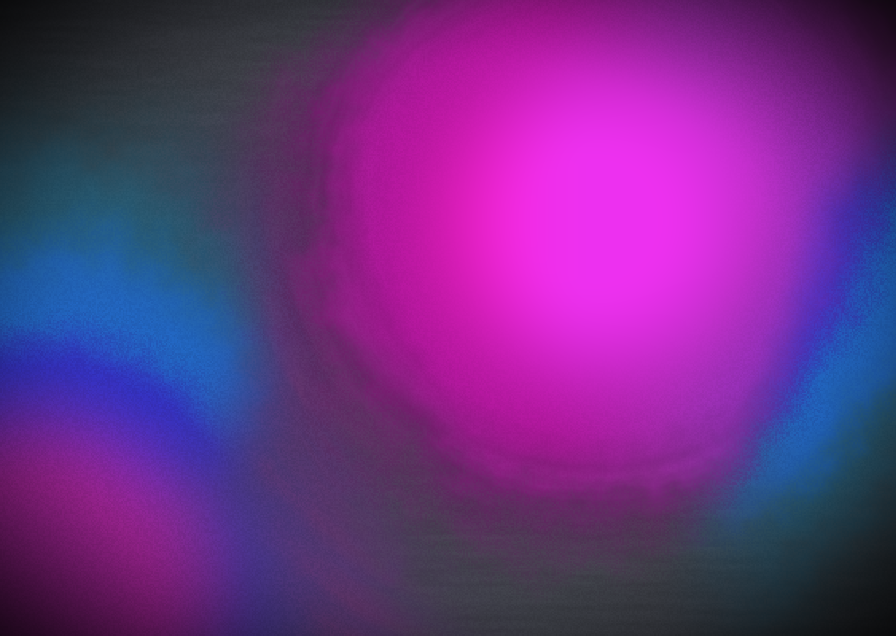
A Shadertoy shader for this background:

```glsl
// Soft abstract backdrop: a large magenta glow and a smaller corner glow, each
// ringed by blue and teal over dark slate. Radial colour ramps are roughened by
// layered noise and sprayed grain, then finished with a vignette.

float hash(vec2 p) {
    vec3 q = fract(vec3(p.xyx) * 0.1031);
    q += dot(q, q.yzx + 33.33);
    return fract((q.x + q.y) * q.z);
}

float noise(vec2 p) {
    vec2 i = floor(p), f = fract(p);
    f = f * f * (3.0 - 2.0 * f);
    return mix(mix(hash(i), hash(i + vec2(1, 0)), f.x),
               mix(hash(i + vec2(0, 1)), hash(i + vec2(1, 1)), f.x), f.y);
}

float fbm(vec2 p) {
    float sum = 0.0, amp = 0.5;
    for (int i = 0; i < 5; i++) {
        sum += amp * noise(p);
        p = p * 2.03 + 17.0;
        amp *= 0.5;
    }
    return sum;
}

// Blue to azure to teal to deep teal, with distance stops in s
vec3 coolRamp(float d, vec4 s) {
    vec3 c = mix(vec3(0.20, 0.19, 0.74), vec3(0.13, 0.39, 0.74), smoothstep(s.x, s.y, d));
    c = mix(c, vec3(0.14, 0.36, 0.46), smoothstep(s.y, s.z, d));
    return mix(c, vec3(0.14, 0.26, 0.29), smoothstep(s.z, s.w, d));
}

// Corner glow: magenta heart, blue rim, teal haze reaching upward
vec3 cornerGlow(vec3 col, vec2 p, float rough) {
    vec2 q = p - vec2(0.037, 0.048);
    float d = length(q);
    float slope = q.y / max(d, 0.001);
    float lift = smoothstep(0.45, 1.05, slope);
    d += rough * smoothstep(0.25, 0.6, d);
    float reach = mix(0.52, 0.96, lift);
    vec3 rim = coolRamp(d, vec4(0.38, 0.47, 0.64, 0.84));
    rim = mix(vec3(0.27, 0.20, 0.58), rim, smoothstep(0.45, 0.85, slope));
    vec3 glow = mix(vec3(0.66, 0.15, 0.61), rim, smoothstep(0.18, 0.40, d));
    return mix(col, glow, smoothstep(reach, reach - mix(0.20, 0.42, lift), d));
}

// Main glow: hot on the left, violet on the right, cool rim at lower right
vec3 mainGlow(vec3 col, vec2 p, float rough, float streak) {
    vec2 q = p - vec2(0.934, 0.652);
    float d = length(q);
    d *= 1.0 - 0.22 * smoothstep(-0.15, 0.25, q.y) * smoothstep(0.0, 0.4, q.x);
    d += rough * smoothstep(0.25, 0.5, d);
    float side = smoothstep(0.08, 0.36, q.x) * smoothstep(0.30, 0.0, q.y);

    vec3 cool = coolRamp(d, vec4(0.37, 0.47, 0.60, 0.75));
    col = mix(col, cool, side * smoothstep(0.85, 0.48, d));

    vec3 pink = mix(vec3(1.0, 0.11, 0.78), vec3(0.93, 0.19, 0.94), smoothstep(-0.32, 0.0, q.x));
    vec3 shade = mix(vec3(0.68, 0.09, 0.60), vec3(0.62, 0.18, 0.68), smoothstep(-0.1, 0.2, q.x));
    pink = mix(pink, shade, smoothstep(0.09, 0.37, d));
    pink = mix(pink, vec3(0.40, 0.15, 0.40), smoothstep(0.32, 0.50, d));
    pink *= 1.0 + 0.25 * (streak - 0.5) * smoothstep(0.3, 0.42, d);
    pink = mix(pink, vec3(0.50, 0.20, 0.78), 0.6 * side * smoothstep(0.22, 0.36, d));
    float outer = mix(0.60, 0.45, side);
    return mix(col, pink, smoothstep(outer, outer - 0.18, d));
}

void mainImage(out vec4 fragColor, in vec2 fragCoord) {
    vec2 uv = fragCoord / iResolution.xy;
    vec2 p = vec2(uv.x * 1.407, uv.y);
    float grain = hash(floor(p * 400.0)) - 0.5;

    // Brushed irregularity with sprayed grain; streaks follow the main glow
    float rough = 0.10 * (fbm(p * 6.0) - 0.48) + 0.05 * (fbm(p * 34.0) - 0.48);
    vec2 m = p - vec2(0.934, 0.652);
    float streak = fbm(vec2(length(m) * 34.0, 5.0 * m.y / (0.3 + length(m))) + rough * 8.0);
    rough += 0.025 * grain;

    // Slate base with faint horizontal fibres
    vec3 col = vec3(0.25, 0.26, 0.29);
    col *= 0.92 + 0.16 * fbm(p * vec2(12.0, 110.0));

    // Violet channel between the glows
    float channel = (p.x - mix(0.55, 0.36, p.y) + rough) / 0.14;
    float veil = exp(-channel * channel) * smoothstep(0.90, 0.55, p.y);
    vec3 violet = mix(vec3(0.29, 0.21, 0.44), vec3(0.42, 0.20, 0.42), streak);
    col = mix(col, violet, 0.9 * veil);

    col = cornerGlow(col, p, rough);
    col = mainGlow(col, p, rough, streak);

    // Fine grain, strongest outside the bright core
    col *= 1.0 + 0.09 * grain * smoothstep(0.18, 0.42, length(m));

    // Dark corners
    float r = length((uv - 0.5) * 1.414);
    col *= 1.0 - 0.92 * smoothstep(0.55, 1.10, r);
    fragColor = vec4(clamp(col, 0.0, 1.0), 1.0);
}
```
